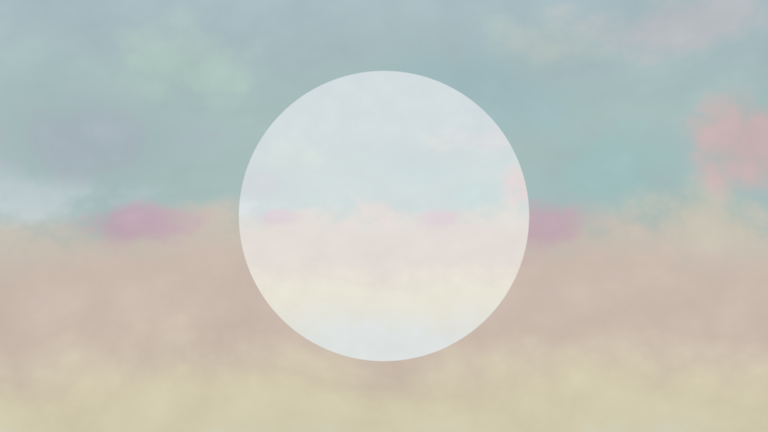
Write a Shadertoy shader that draws this background.

```glsl
// A pastel sky of painted clouds with a pale disc at its centre.
// Colour bands and soft ellipses are ragged by smooth cellular noise;
// the disc shows the same sky at a smaller scale, veiled in white.

#define DISC_CENTER vec2(0.889, 0.5)
#define DISC_RADIUS 0.336
#define DISC_ZOOM   2.45
#define DISC_VEIL   0.51
#define CLOUD_SCALE 5.5
#define RAGGEDNESS  1.7
#define BAND_WOBBLE 0.16
#define GRAIN       0.07

const int PUFF_COUNT = 12;

// Cloud ellipses: centre xy, radii xy
const vec4 PUFF_SHAPE[PUFF_COUNT] = vec4[PUFF_COUNT](
    vec4(1.10, 0.80, 0.34, 0.13), vec4(1.42, 0.60, 0.24, 0.13),
    vec4(0.42, 0.86, 0.20, 0.12), vec4(1.30, 0.90, 0.18, 0.08),
    vec4(1.58, 0.95, 0.26, 0.09), vec4(0.10, 0.56, 0.26, 0.07),
    vec4(0.22, 0.68, 0.29, 0.13), vec4(0.93, 0.53, 0.20, 0.08),
    vec4(1.64, 0.50, 0.21, 0.08), vec4(1.76, 0.66, 0.17, 0.13),
    vec4(0.29, 0.47, 0.16, 0.08), vec4(1.24, 0.46, 0.16, 0.09));

// Cloud colours: rgb, opacity
const vec4 PUFF_TINT[PUFF_COUNT] = vec4[PUFF_COUNT](
    vec4(0.61, 0.72, 0.745, 0.6), vec4(0.62, 0.745, 0.745, 0.8),
    vec4(0.69, 0.78, 0.74, 0.6),  vec4(0.73, 0.77, 0.75, 0.65),
    vec4(0.74, 0.735, 0.75, 0.7), vec4(0.76, 0.81, 0.82, 0.85),
    vec4(0.65, 0.69, 0.73, 0.75), vec4(0.80, 0.74, 0.71, 0.9),
    vec4(0.79, 0.77, 0.71, 0.8),  vec4(0.80, 0.70, 0.70, 0.9),
    vec4(0.74, 0.63, 0.70, 0.75), vec4(0.75, 0.64, 0.70, 0.75));

vec2 hash2(vec2 cell) {
    vec3 h = fract(cell.xyx * vec3(0.1031, 0.1030, 0.0973));
    h += dot(h, h.yzx + 33.33);
    return fract((h.xx + h.yz) * h.zy);
}

// Distance to the nearest cell point, with rounded creases
float cellNoise(vec2 p) {
    vec2 cell = floor(p), local = fract(p);
    float sum = 0.0;
    for (int y = -1; y <= 1; y++)
    for (int x = -1; x <= 1; x++) {
        vec2 offset = vec2(x, y);
        sum += exp(-9.0 * length(offset + hash2(cell + offset) - local));
    }
    return -log(sum) / 9.0;
}

// Layered billows, roughly centred on zero
float billows(vec2 p) {
    float total = 0.0, weight = 0.5;
    for (int i = 0; i < 5; i++) {
        total += weight * (cellNoise(p) - 0.31);
        p = mat2(1.6, 1.2, -1.2, 1.6) * p + 7.3;
        weight *= 0.55;
    }
    return total;
}

// Horizontal colour bands, from the ground haze upwards
vec3 skyBands(float y) {
    vec3 col = vec3(0.755, 0.79, 0.78);
    col = mix(col, vec3(0.83, 0.80, 0.69), smoothstep(-0.22, 0.06, y));
    col = mix(col, vec3(0.80, 0.735, 0.69), smoothstep(0.06, 0.28, y));
    col = mix(col, vec3(0.79, 0.755, 0.71), smoothstep(0.38, 0.47, y));
    col = mix(col, vec3(0.66, 0.75, 0.745), smoothstep(0.46, 0.56, y));
    return mix(col, vec3(0.67, 0.745, 0.765), smoothstep(0.75, 1.0, y));
}

vec3 sky(vec2 p) {
    vec2 warp = 0.018 * sin(p.yx * vec2(9.0, 7.0) + 2.0 * sin(p * 5.0));
    vec2 q = p + warp;
    float billow = billows(q * vec2(1.0, 1.25) * CLOUD_SCALE);
    vec3 col = skyBands(q.y + BAND_WOBBLE * billow);
    for (int i = 0; i < PUFF_COUNT; i++) {
        vec4 shape = PUFF_SHAPE[i], tint = PUFF_TINT[i];
        float reach = length((q - shape.xy) / shape.zw) + RAGGEDNESS * billow;
        col = mix(col, tint.rgb, tint.a * smoothstep(1.25, 0.35, reach));
    }
    return col - GRAIN * billow;
}

void mainImage(out vec4 fragColor, in vec2 fragCoord) {
    vec2 fromCenter = (fragCoord - 0.5 * iResolution.xy) / iResolution.y;
    float pixel = 1.0 / iResolution.y;
    float edge = length(fromCenter) - DISC_RADIUS;
    float inside = smoothstep(pixel, -pixel, edge);

    // Wide sky, then the small veiled sky within the disc
    vec3 outer = sky(DISC_CENTER + fromCenter);
    vec3 inner = sky(vec2(0.926, 0.491) + fromCenter * DISC_ZOOM);
    inner = mix(inner, vec3(0.99), DISC_VEIL);

    fragColor = vec4(mix(outer, inner, inside), 1.0);
}
```
